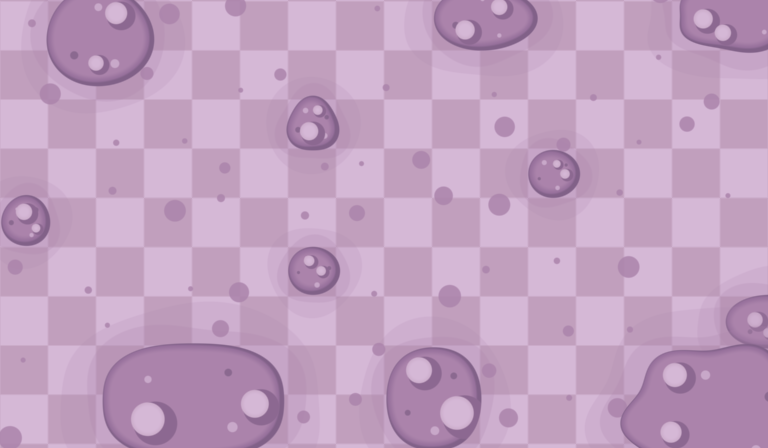
Write a WebGL 1 fragment shader that draws this pattern.

```glsl
precision highp float;
uniform vec2 u_resolution;

const vec3 DARK_TILE = vec3(0.755, 0.625, 0.74);
const vec3 LIGHT_TILE = vec3(0.835, 0.72, 0.84);
const vec3 MAUVE = vec3(0.67, 0.515, 0.67);
const vec3 RIM = vec3(0.59, 0.44, 0.61);
const vec3 OUTLINE = vec3(0.49, 0.37, 0.52);

// One pixel in canvas units: the width is 16
float pixel;

float fill(float d) {
  return 1.0 - smoothstep(-pixel, pixel, d);
}

vec2 hash2(vec2 s) {
  return fract(sin(vec2(dot(s, vec2(127.1, 311.7)), dot(s, vec2(269.5, 183.3)))) * 43758.5);
}

// Ellipse with a wavy edge; wave holds amplitude, lobes and phase
float lumpyEllipse(vec2 q, vec2 r, vec3 wave) {
  vec2 n = q / r;
  float angle = atan(n.y, n.x + 1e-5);
  r *= 1.0 + wave.x * cos(wave.y * angle + wave.z);
  float k = length(q / r);
  return k * (k - 1.0) / max(length(q / (r * r)), 1e-3);
}

vec3 checker(vec2 p) {
  vec2 cell = vec2(p.x, (9.31 - p.y) / 1.025);
  vec2 toEdge = 0.5 - abs(fract(cell) - 0.5);
  float parity = mod(floor(cell.x) + floor(cell.y), 2.0) * 2.0 - 1.0;
  float dark = 0.5 + 0.5 * parity * smoothstep(0.0, pixel, min(toEdge.x, toEdge.y));
  return mix(LIGHT_TILE, DARK_TILE, dark);
}

// Loose dots, one per jittered cell
vec3 scatterDots(vec3 col, vec2 p) {
  vec2 home = floor(p / 1.4);
  for (int j = -1; j <= 1; j++) {
    for (int i = -1; i <= 1; i++) {
      vec2 cell = home + vec2(float(i), float(j));
      vec2 center = (cell + 0.15 + 0.7 * hash2(cell)) * 1.4;
      vec2 kind = hash2(cell + 37.0);
      float radius = 0.05 + 0.2 * kind.x * kind.x;
      col = mix(col, MAUVE, 0.85 * step(0.2, kind.y) * fill(length(p - center) - radius));
    }
  }
  return col;
}

// Pale bubble (center, radius) over its dark pocket
vec3 bubble(vec3 col, vec2 p, vec3 b) {
  vec2 q = p - b.xy;
  col = mix(col, RIM * 0.93, fill(length(q - b.z * vec2(0.45, -0.25)) - b.z * 1.3));
  float d = length(q) - b.z;
  vec3 pale = mix(LIGHT_TILE, DARK_TILE, 0.4 * smoothstep(-0.1, 0.0, d));
  return mix(col, pale, fill(d));
}

void blob(inout vec3 col, vec2 p, vec2 c, vec2 r, vec3 wave, vec3 big, vec3 small) {
  vec2 q = p - c;
  float d = lumpyEllipse(q, r, wave);

  // Two stepped halos
  float reach = 0.3 + 0.25 * max(r.x, r.y);
  float sway = 0.12 * reach * sin(3.0 * atan(q.y, q.x + 1e-5) + c.x);
  col = mix(col, MAUVE, 0.17 * fill(d - reach - sway));
  col = mix(col, MAUVE, 0.22 * fill(d - 0.48 * reach + sway));

  // Body, soft rim and outline
  float depth = -d + 0.06 * dot(q / r, vec2(-0.7, 0.5));
  vec3 body = mix(RIM, MAUVE, smoothstep(0.06, 0.22, depth));
  body = mix(body, OUTLINE, 0.85 * (1.0 - smoothstep(0.03, 0.09, depth)));

  // Small random spots inside, then the two main bubbles
  for (int i = 0; i < 4; i++) {
    vec2 h = hash2(c + float(i) * 5.3);
    float angle = 1.57 * float(i) + h.x;
    vec2 spot = c + r * 0.6 * vec2(cos(angle), sin(angle));
    float radius = min(r.x, r.y) * (0.05 + 0.06 * h.y);
    vec3 tone = mix(OUTLINE, LIGHT_TILE, mod(float(i), 2.0));
    body = mix(body, tone, 0.7 * fill(length(p - spot) - radius));
  }
  body = bubble(body, p, big);
  body = bubble(body, p, small);
  col = mix(col, body, fill(d));
}

void main() {
  pixel = 16.0 / u_resolution.x;
  vec2 p = gl_FragCoord.xy * pixel;
  vec3 col = scatterDots(checker(p), p);

  // Upper edge
  blob(col, p, vec2(2.08, 8.56), vec2(1.12, 1.04), vec3(0.02, 3, 1), vec3(2.42, 9.06, 0.23), vec3(2, 8.02, 0.16));
  blob(col, p, vec2(10.1, 8.95), vec2(1.08, 0.67), vec3(0.02, 3, 0), vec3(9.69, 8.71, 0.2), vec3(10.4, 9.19, 0.17));
  blob(col, p, vec2(15.4, 9), vec2(1.3, 0.75), vec3(0.05, 5, 0), vec3(14.65, 8.94, 0.2), vec3(15.06, 8.65, 0.17));

  // Small ones in the middle
  blob(col, p, vec2(6.52, 6.73), vec2(0.54, 0.57), vec3(0.07, 3, 1.57), vec3(6.44, 6.6, 0.19), vec3(6.62, 7.04, 0.1));
  blob(col, p, vec2(11.54, 5.71), vec2(0.54, 0.5), vec3(0.01, 3, 0), vec3(11.77, 5.71, 0.1), vec3(11.6, 5.92, 0.08));
  blob(col, p, vec2(0.54, 4.73), vec2(0.51, 0.53), vec3(0.02, 3, 2), vec3(0.5, 4.92, 0.17), vec3(0.75, 4.58, 0.09));
  blob(col, p, vec2(6.54, 3.69), vec2(0.54, 0.5), vec3(0.01, 3, 0), vec3(6.44, 3.9, 0.11), vec3(6.69, 3.69, 0.1));

  // Lower edge
  blob(col, p, vec2(4.03, 0.98), vec2(1.97, 1.25), vec3(-0.04, 4, 0), vec3(3.08, 0.6, 0.35), vec3(5.31, 0.92, 0.29));
  blob(col, p, vec2(9.04, 1.02), vec2(1.01, 1.1), vec3(-0.02, 4, 0), vec3(9.52, 0.73, 0.35), vec3(8.73, 1.62, 0.27));
  blob(col, p, vec2(16.1, 2.63), vec2(1, 0.56), vec3(0.02, 3, 0), vec3(15.73, 2.67, 0.16), vec3(16, 2.4, 0.1));
  blob(col, p, vec2(15, 0.65), vec2(1.95, 1.5), vec3(0.07, 6, -0.73), vec3(14.06, 1.52, 0.25), vec3(13.98, 0.33, 0.22));

  gl_FragColor = vec4(col, 1.0);
}
```
